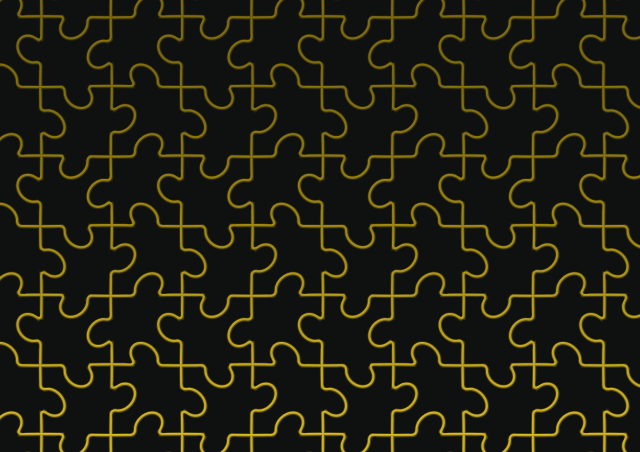
Give the GLSL for this pattern, as a WebGL 1 fragment shader.

```glsl
precision highp float;
// Gold embossed outlines of interlocking jigsaw pieces on a near-black ground.
uniform vec2 u_resolution;

#define PITCH vec2(0.1557, 0.1540)   // piece size, in canvas heights
#define ORIGIN vec2(0.0908, 0.8081)  // one piece corner
#define KNOB_RADIUS 0.187            // in piece sizes, as are the values below
#define KNOB_RISE vec2(0.125, 0.147) // knob centre above level / upright seams
#define KNOB_LEAN 0.25
#define NECK_BLEND 0.09
#define SEAM_BOW 0.008
#define RIM_WIDTH 0.029
#define CORE_WIDTH 0.0165
#define GROUND vec3(0.058, 0.068, 0.062)
#define GOLD_TOP vec3(0.48, 0.41, 0.03)
#define GOLD_BOTTOM vec3(0.78, 0.67, 0.14)

const float PI = 3.14159;
const vec2 LIGHT = vec2(-0.45, 0.89);

float smoothMin(float a, float b, float k) {
  float h = max(k - abs(a - b), 0.0) / k;
  return min(a, b) - 0.25 * h * h * k;
}

float alternate(float n) {
  return 1.0 - 2.0 * mod(n, 2.0);
}

// Signed field of one seam: a half plane blended with a leaning round knob.
float knobField(vec2 p, float side, float lean, float rise) {
  p.y *= side;
  p.x -= lean * KNOB_LEAN * p.y;
  float knob = length(p - vec2(0.0, rise)) - KNOB_RADIUS;
  return side * smoothMin(p.y, knob, NECK_BLEND);
}

// Level seam nearest to q: unit normal in xy, signed distance in z.
vec3 seam(vec2 q, float rise) {
  float row = floor(q.y + 0.5);
  float column = floor(q.x);
  float side = -alternate(column);
  float lean = -side * alternate(row);
  vec2 p = q - vec2(column + 0.5, row);
  p.y += SEAM_BOW * alternate(row) * cos(PI * q.x);

  vec2 e = vec2(0.004, 0.0);
  float d = knobField(p, side, lean, rise);
  vec2 slope = vec2(
    knobField(p + e.xy, side, lean, rise) - knobField(p - e.xy, side, lean, rise),
    knobField(p + e.yx, side, lean, rise) - knobField(p - e.yx, side, lean, rise)
  ) / (2.0 * e.x);
  float steepness = max(length(slope), 0.3);
  return vec3(slope, d) / steepness;
}

float stroke(float d, float halfWidth, float pixel) {
  return clamp((halfWidth - abs(d)) / pixel + 0.5, 0.0, 1.0);
}

// Dark rim, bright core, and a bevel lit from above.
vec3 paintSeam(vec3 ground, vec3 s, vec3 gold, float pixel) {
  float facing = dot(s.xy, LIGHT);
  float bevel = clamp(s.z / CORE_WIDTH, -1.0, 1.0) * facing;
  vec3 color = mix(ground, gold * 0.38, stroke(s.z, RIM_WIDTH, pixel));
  float core = stroke(s.z - 0.003 * facing, CORE_WIDTH, pixel);
  return mix(color, gold * (1.0 + 0.16 * bevel), core);
}

void main() {
  vec2 uv = gl_FragCoord.xy / u_resolution.y;
  vec2 q = (uv - ORIGIN) / PITCH;
  float pixel = 1.0 / (u_resolution.y * PITCH.y);

  vec3 level = seam(q, KNOB_RISE.x);
  vec3 upright = seam(q.yx, KNOB_RISE.y).yxz;

  // The gold brightens towards the bottom of the canvas.
  vec3 gold = mix(GOLD_BOTTOM, GOLD_TOP, smoothstep(0.0, 0.9, uv.y));
  vec3 color = max(paintSeam(GROUND, level, gold, pixel),
                   paintSeam(GROUND, upright, gold, pixel));
  gl_FragColor = vec4(color, 1.0);
}
```
